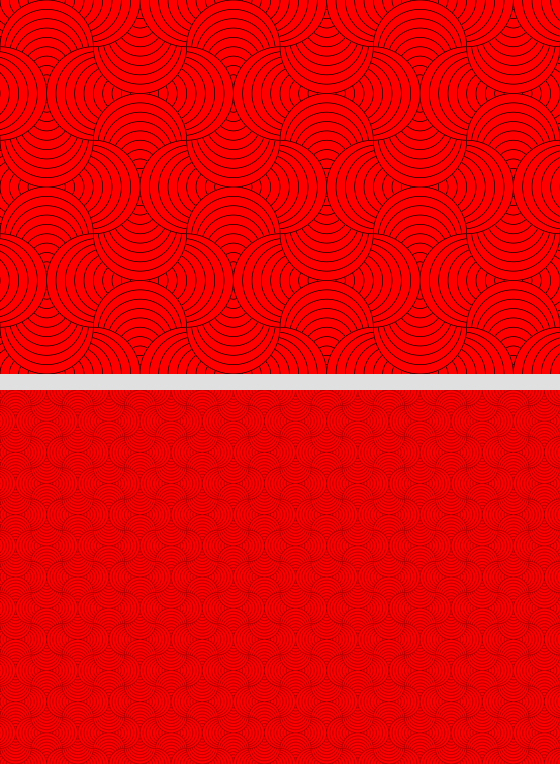
Top: one tile. Bottom: repeated 3 by 3.
This pattern is drawn by a Shadertoy shader. Its source:

```glsl
// Fraction of a pixel covered by a line at distance d
float lineCoverage(float d, float halfWidth, float pixel) {
    float inner = max(d - 0.5 * pixel, -halfWidth);
    float outer = min(d + 0.5 * pixel, halfWidth);
    return max(outer - inner, 0.0) / pixel;
}

// Discs on a checkerboard lattice face left, right, up or down in turn
vec2 facing(vec2 cell) {
    float side = 1.0 - mod(cell.x + cell.y, 4.0);
    return mod(cell.x, 2.0) > 0.5 ? vec2(0.0, side) : vec2(-side, 0.0);
}

// Distance to the nearest of ten circles that all touch at the disc's tail
float nestedRings(vec2 q, vec2 dir) {
    vec2 v = q + dir;
    float radius = dot(v, v) / max(2.0 * dot(v, dir), 1e-4);
    float ring = round(radius * 10.0) / 10.0;
    return abs(length(v - dir * ring) - ring);
}

// Distance to the visible lines of the interlocked discs (disc radius 1)
float wovenDiscs(vec2 p) {
    float outline = 9.0, rings = 9.0;
    bool owned = false;
    for (int j = -1; j <= 2; j++)
    for (int i = -1; i <= 2; i++) {
        vec2 cell = floor(p) + vec2(i, j);
        if (mod(cell.x + cell.y, 2.0) > 0.5) continue;
        vec2 q = p - cell, dir = facing(cell);
        float r = length(q);
        bool front = dot(q, dir) >= 0.0;
        if (front) outline = min(outline, abs(r - 1.0));
        // The front half of a disc lies over its neighbours
        if (r < 1.0 && (front || !owned)) {
            rings = nestedRings(q, dir);
            owned = true;
        }
    }
    return min(outline, rings);
}

void mainImage(out vec4 fragColor, in vec2 fragCoord) {
    // Three by two repeats, each four radii wide
    vec2 p = fragCoord / iResolution.xy * vec2(3.0, 2.0) * 4.0;
    float pixel = 8.0 / iResolution.y;
    float ink = lineCoverage(wovenDiscs(p), 0.0072, pixel);
    vec3 color = mix(vec3(0.995, 0.0, 0.0), vec3(0.0, 0.0, 0.01), ink);
    fragColor = vec4(color, 1.0);
}
```
